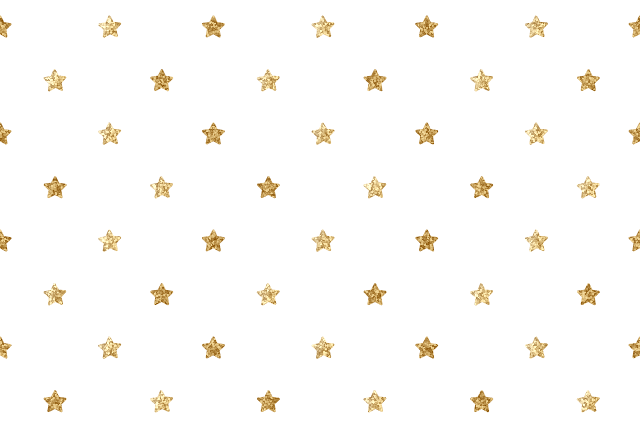
A Shadertoy shader for this pattern:

```glsl
#define GRID vec2(6.0, 4.0)
#define STAR_RADIUS 0.1
#define STAR_INNER 0.5
#define TIP_ROUND 0.0115
#define ODD_SHIFT 0.03
#define TILT 0.06
#define GRAIN 56.0
#define GRAIN_CONTRAST 0.42
#define DEEP_GOLD vec3(0.75, 0.59, 0.31)
#define SOFT_GOLD vec3(0.84, 0.71, 0.45)
#define PALE_GOLD vec3(0.94, 0.88, 0.74)

vec3 hash3(vec2 p) {
    vec3 h = fract(p.xyx * vec3(0.1031, 0.1030, 0.0973));
    h += dot(h, h.yxz + 33.33);
    return fract((h.xxy + h.yzz) * h.zyx);
}

// Signed distance to a five-pointed star with one tip up
float starDistance(vec2 p, float radius, float inner) {
    const vec2 k1 = vec2(0.80902, -0.58779);
    const vec2 k2 = vec2(-k1.x, k1.y);
    p.x = abs(p.x);
    p -= 2.0 * max(dot(k1, p), 0.0) * k1;
    p -= 2.0 * max(dot(k2, p), 0.0) * k2;
    p.x = abs(p.x);
    p.y -= radius;
    vec2 edge = inner * vec2(-k1.y, k1.x) - vec2(0.0, 1.0);
    float h = clamp(dot(p, edge) / dot(edge, edge), 0.0, radius);
    return length(p - edge * h) * sign(p.y * edge.x - p.x * edge.y);
}

// Cellular flakes: the nearest one gives its random tone, dark at its rim
float glitter(vec2 p, vec2 seed) {
    vec2 cell = floor(p);
    float nearest = 9.0, tone = 0.0;
    for (int y = -1; y <= 1; y++)
    for (int x = -1; x <= 1; x++) {
        vec2 c = cell + vec2(x, y);
        vec3 h = hash3(c + 64.0 + seed * 37.0);
        float d = length(c + h.xy - p);
        if (d < nearest) { nearest = d; tone = h.z; }
    }
    return tone + 0.25 - 0.5 * nearest;
}

vec3 goldFoil(vec2 q, float d, float light, vec2 seed) {
    vec3 gold = mix(DEEP_GOLD, SOFT_GOLD, light);
    // Worn sheen, strongest at the upper left
    float phase = 6.2832 * hash3(seed + 7.0).x;
    float wave = 0.2 * sin(q.x * 45.0 + phase) * sin(q.y * 38.0 - phase);
    float sheen = smoothstep(-0.06, 0.1, 0.4 * q.y - q.x) + wave;
    gold = mix(gold, PALE_GOLD, clamp(sheen, 0.0, 1.0) * mix(0.1, 0.6, light));
    // Metallic grain and a slightly deeper rim
    float grain = glitter(q * GRAIN, seed) - 0.5;
    gold += grain * GRAIN_CONTRAST * vec3(0.8, 1.0, 1.1);
    gold -= 0.07 * smoothstep(-0.014, 0.0, d) * vec3(0.7, 1.0, 1.3);
    return clamp(gold, 0.0, 1.0);
}

void mainImage(out vec4 fragColor, in vec2 fragCoord) {
    vec2 uv = fragCoord / iResolution.xy;
    vec2 p = vec2(uv.x, 1.0 - uv.y) * GRID;
    float pixel = GRID.y / iResolution.y;
    vec3 color = vec3(1.0);

    // Two staggered lattices of stars
    for (int k = 0; k < 2; k++) {
        bool first = k == 0;
        vec2 local = p - (first ? vec2(0.0, 0.257) : vec2(0.516, 0.759));
        vec2 id = floor(local + 0.5);
        vec2 q = local - id;
        id = mod(id, GRID);

        // Light and deep gold: columns on one lattice, checks on the other
        float oddColumn = mod(id.x, 2.0);
        float light = first ? oddColumn : 1.0 - mod(id.x + id.y, 2.0);
        if (first) q.x -= ODD_SHIFT * oddColumn;
        q.y = -q.y;

        float a = TILT * (light - 0.2);
        q = mat2(cos(a), -sin(a), sin(a), cos(a)) * q;
        float d = starDistance(q, STAR_RADIUS, STAR_INNER) - TIP_ROUND;
        float cover = clamp(0.5 - d / pixel, 0.0, 1.0);
        if (cover > 0.0) {
            vec2 seed = id + vec2(0.0, float(k) * GRID.y);
            color = mix(color, goldFoil(q, d, light, seed), cover);
        }
    }
    fragColor = vec4(color, 1.0);
}
```
